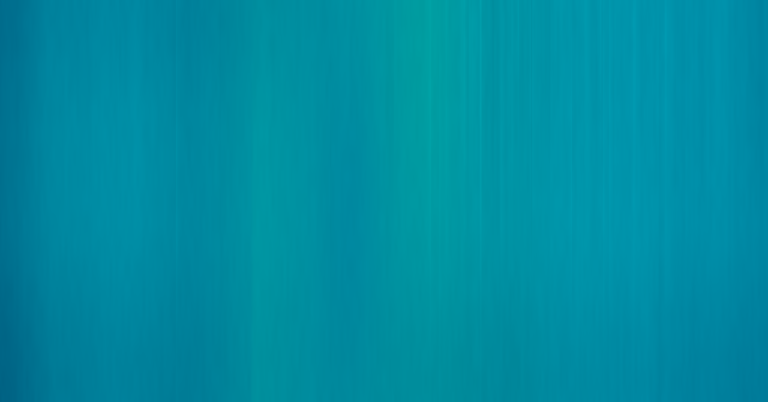
This background is drawn by a Shadertoy shader. Its source:

```glsl
// Teal backdrop of softly blurred vertical bands, like light dragged downwards.
// Smooth colour stops run across the width, broad glows shift them locally,
// and stretched noise plus scattered one-sided streaks add the fine lines.

const int STOPS = 13;
// Green and blue channels of evenly spaced stops, left to right; red stays zero.
const vec2 BANDS[STOPS] = vec2[STOPS](
    vec2(0.44, 0.56), vec2(0.53, 0.628), vec2(0.553, 0.647), vec2(0.528, 0.622),
    vec2(0.563, 0.63), vec2(0.56, 0.63), vec2(0.578, 0.635), vec2(0.588, 0.64),
    vec2(0.572, 0.64), vec2(0.588, 0.67), vec2(0.585, 0.677), vec2(0.556, 0.658),
    vec2(0.525, 0.635));

const int STREAKS = 64;

float hash(float n) {
    n = fract(n * 0.1031);
    n *= n + 33.33;
    n *= n + n;
    return fract(n);
}

float hash2(vec2 p) {
    vec3 q = fract(p.xyx * 0.1031);
    q += dot(q, q.yzx + 33.33);
    return fract((q.x + q.y) * q.z);
}

// Smooth value noise, centred on zero.
float noise(vec2 p) {
    vec2 cell = floor(p);
    vec2 f = fract(p);
    f = f * f * (3.0 - 2.0 * f);
    float low = mix(hash2(cell), hash2(cell + vec2(1.0, 0.0)), f.x);
    float high = mix(hash2(cell + vec2(0.0, 1.0)), hash2(cell + vec2(1.0, 1.0)), f.x);
    return mix(low, high, f.y) - 0.5;
}

// Soft elliptical spot with value one at its centre.
float glow(vec2 p, vec2 centre, vec2 radius) {
    vec2 d = (p - centre) / radius;
    return exp(-dot(d, d));
}

vec2 bandColour(float x) {
    float t = clamp(x, 0.0, 1.0) * float(STOPS - 1);
    int i = min(int(t), STOPS - 2);
    return mix(BANDS[i], BANDS[i + 1], smoothstep(0.0, 1.0, t - float(i)));
}

// Noise stretched along y, summed from wide to narrow.
float brushed(vec2 p) {
    float sum = 0.0;
    float frequency = 30.0;
    float weight = 0.4;
    for (int i = 0; i < 4; i++) {
        sum += weight * noise(vec2(p.x * frequency, p.y * 1.2 + float(i) * 17.0));
        frequency *= 2.1;
        weight *= 0.9;
    }
    return sum;
}

// Streak with one crisp side and one side that decays over the given width.
float crispStreak(float d, float width, float pixel) {
    return smoothstep(-pixel, pixel, d) * exp(-max(d, 0.0) / width);
}

// Scattered streaks, mostly right of the middle, that fade at both ends.
float scatteredStreaks(vec2 p, float pixel) {
    float sum = 0.0;
    for (int i = 0; i < STREAKS; i++) {
        float seed = float(i) * 7.13 + 3.0;
        float spread = hash(seed);
        float x = i % 4 == 0 ? spread : mix(0.56, 0.9, spread);
        float side = hash(seed + 8.3) < 0.5 ? -1.0 : 1.0;
        float pick = hash(seed + 1.7);
        float width = mix(0.001, 0.007, pick * pick * pick);
        float centre = mix(0.55, 1.1, hash(seed + 2.9));
        float reach = mix(0.3, 0.65, hash(seed + 4.3));
        float strength = mix(-0.45, 1.0, hash(seed + 5.9));
        float fade = (p.y - centre) / reach;
        sum += strength * exp(-fade * fade) * crispStreak(side * (p.x - x), width, pixel);
    }
    return sum;
}

void mainImage(out vec4 fragColor, in vec2 fragCoord) {
    vec2 p = fragCoord / iResolution.xy;
    float pixel = 1.0 / iResolution.x;
    vec2 colour = bandColour(p.x + 0.012 * noise(vec2(p.x * 9.0, p.y * 2.0)));

    // Abrupt edge of the left teal band, fading with height.
    float edge = smoothstep(0.325, 0.331, p.x) * (1.0 - smoothstep(0.331, 0.43, p.x));
    colour += vec2(0.025, 0.006) * edge * (1.0 - 0.6 * smoothstep(0.5, 1.0, p.y));

    // Green light at the top, a blue shadow beside it, a lift on the left.
    colour += vec2(0.034, -0.006) * glow(p, vec2(0.55, 0.9), vec2(0.05, 0.5));
    colour -= vec2(0.032, 0.002) * glow(p, vec2(0.46, 0.45), vec2(0.035, 0.38));
    colour += vec2(0.01, 0.007) * glow(p, vec2(0.13, 0.6), vec2(0.08, 0.3));

    // Darkening towards the bottom and the upper left.
    float centreBand = glow(p, vec2(0.42, 0.0), vec2(0.16, 2.0));
    float bottom = 1.0 - smoothstep(0.0, 0.5, p.y);
    colour -= vec2(0.05, 0.04) * bottom * (1.0 - 0.6 * centreBand);
    float upperLeft = smoothstep(0.65, 1.0, p.y) * (1.0 - smoothstep(0.3, 0.5, p.x));
    colour -= vec2(0.022, 0.014) * upperLeft;

    // Brushed texture, calm in the middle and stronger in the upper right.
    float right = smoothstep(0.55, 0.7, p.x);
    float calm = 1.0 - 0.35 * glow(p, vec2(0.42, 0.4), vec2(0.12, 1.0));
    float strength = mix(0.6, 1.0, right) * mix(0.65, 1.0, p.y) * calm;
    colour += vec2(0.042, 0.036) * strength * brushed(p);
    colour += vec2(0.04, 0.038) * scatteredStreaks(p, pixel);

    // Short faint dashes that roughen the smooth areas.
    colour += 0.012 * noise(vec2(p.x * 256.0, p.y * 18.0));

    fragColor = vec4(0.0, clamp(colour, 0.0, 1.0), 1.0);
}
```
